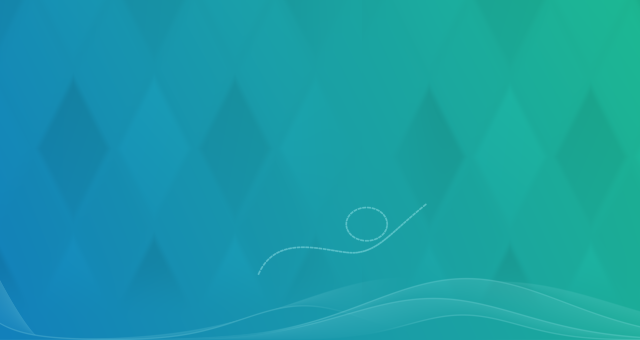
A Shadertoy shader for this background:

```glsl
// Lengths are fractions of the canvas width
const vec3 BLUE = vec3(0.07, 0.50, 0.735);
const vec3 TEAL = vec3(0.10, 0.615, 0.655);
const vec3 GREEN = vec3(0.11, 0.71, 0.565);
const vec3 MIST = vec3(0.62, 0.91, 0.93);
const vec2 LATTICE_ORIGIN = vec2(0.1146, 0.423);
const vec2 DIAMOND_SIZE = vec2(0.1263, 0.2474);
const vec2 TILE_SHIFT = vec2(0.556, -0.013);
const float TILE_SEAM = 0.566;
const float DIAMOND_CONTRAST = 0.075;
const float VARIATION = 0.04;
const float EDGE_SOFTNESS = 0.12;
const float RIBBON_ALPHA = 0.20;
const float CREST_ALPHA = 0.22;
const float CREST_WIDTH = 0.0007;
const int DASHES = 27;
const float DASH_FILL = 0.55;
const float DASH_WIDTH = 0.0009;
const float DASH_ALPHA = 0.48;
const vec2 LOOP_CENTER = vec2(0.573, 0.181);
const vec2 LOOP_RADII = vec2(0.032, 0.026);
const float TAU = 6.2831853;

float hash(vec2 p) {
    return fract(sin(dot(p, vec2(127.1, 311.7))) * 43758.5453);
}

// Brightness offset of the diamond lattice, strongest at each upper tip
float diamondShade(vec2 p) {
    float fade = mix(0.25, 1.0, smoothstep(0.03, 0.14, abs(p.x - TILE_SEAM)));
    fade *= smoothstep(0.03, 0.13, p.y);
    if (p.x > TILE_SEAM) p -= TILE_SHIFT;
    vec2 g = (p - LATTICE_ORIGIN) / DIAMOND_SIZE;
    vec2 d = vec2(g.x - g.y, -g.y - g.x);
    vec2 cell = floor(d);
    vec2 f = fract(d);
    vec2 border = min(f, 1.0 - f);
    float mask = smoothstep(0.0, EDGE_SOFTNESS, min(border.x, border.y));
    float mainRow = 1.0 - mod(cell.x + cell.y, 2.0);
    float tone = mod(cell.x, 2.0) < 0.5 ? -1.0 : 0.45;
    float shade = mainRow * tone * DIAMOND_CONTRAST;
    shade += (hash(cell) - 0.5) * VARIATION;
    return shade * mask * fade * mix(1.0, 0.3, 0.5 * (f.x + f.y));
}

float hill(float x, float center, float height, float width) {
    float d = (x - center) / width;
    return height * exp(-d * d);
}

// Translucent band that brightens toward its upper edge
float ribbon(float y, float low, float high, float px) {
    float band = smoothstep(-px, px, y - low) * smoothstep(-px, px, high - y);
    float rise = clamp((y - low) / max(high - low, 0.001), 0.0, 1.0);
    return band * mix(0.25, 1.0, rise);
}

float stroke(float d, float width, float px) {
    return 1.0 - smoothstep(width - 0.5 * px, width + px, abs(d));
}

float segment(vec2 p, vec2 a, vec2 b) {
    vec2 ab = b - a;
    return length(p - a - ab * clamp(dot(p - a, ab) / dot(ab, ab), 0.0, 1.0));
}

vec2 bezier(vec2 a, vec2 b, vec2 c, vec2 d, float t) {
    float s = 1.0 - t;
    return s * s * s * a + 3.0 * s * s * t * b + 3.0 * s * t * t * c + t * t * t * d;
}

vec2 trailStart(float t) {
    return bezier(vec2(0.404, 0.103), vec2(0.436, 0.176), vec2(0.527, 0.130), vec2(0.560, 0.137), t);
}

vec2 trailEnd(float t) {
    return bezier(vec2(0.560, 0.137), vec2(0.594, 0.142), vec2(0.612, 0.169), vec2(0.668, 0.214), t);
}

vec2 trailLoop(float t) {
    return LOOP_CENTER + LOOP_RADII * vec2(cos(TAU * t), sin(TAU * t));
}

float trailDistance(vec2 p) {
    float d = 1.0;
    for (int i = 0; i < DASHES; i++) {
        float a = float(i) / float(DASHES);
        float b = a + DASH_FILL / float(DASHES);
        d = min(d, segment(p, trailStart(a), trailStart(b)));
        d = min(d, segment(p, trailEnd(a), trailEnd(b)));
        d = min(d, segment(p, trailLoop(a), trailLoop(b)));
    }
    return d;
}

void mainImage(out vec4 fragColor, in vec2 fragCoord) {
    float px = 1.0 / iResolution.x;
    vec2 p = fragCoord * px;

    // Diagonal gradient and diamonds
    float t = 0.8 * p.x + 0.2 * fragCoord.y / iResolution.y;
    vec3 color = t < 0.5 ? mix(BLUE, TEAL, 2.0 * t) : mix(TEAL, GREEN, 2.0 * t - 1.0);
    color *= 1.0 + diamondShade(p);

    // Wave outlines
    float swell = hill(p.x, 0.475, 0.0534, 0.137) + 0.026 * exp(-p.x / 0.045);
    float veil = hill(p.x, 0.638, 0.098, 0.247);
    float crest = hill(p.x, 0.729, 0.096, 0.219);
    float middle = hill(p.x, 0.677, 0.065, 0.195);
    float inner = hill(p.x, 0.723, 0.039, 0.124);
    float rightFan = hill(p.x, 0.781, 0.091, 0.26);
    float leftFan = 0.094 * pow(max(1.0 - p.x / 0.065, 0.0), 1.3);

    // Ribbons between the outlines
    float veilFade = 1.0 - smoothstep(0.42, 0.66, p.x);
    float mist = ribbon(p.y, swell, veil, px) * veilFade;
    mist += ribbon(p.y, middle, crest, px) * 0.7;
    mist += ribbon(p.y, inner, middle, px) * 0.8;
    mist += ribbon(p.y, crest, rightFan, px) * 0.7;
    mist += ribbon(p.y, swell, leftFan, px);
    color = mix(color, MIST, RIBBON_ALPHA * mist);

    // Bright crest lines
    float lines = stroke(p.y - swell, CREST_WIDTH, px) * (1.0 - smoothstep(0.4, 0.6, p.x));
    lines += stroke(p.y - crest, CREST_WIDTH, px) * smoothstep(0.38, 0.5, p.x);
    lines += stroke(p.y - middle, CREST_WIDTH, px) * smoothstep(0.38, 0.5, p.x);
    lines += stroke(p.y - inner, CREST_WIDTH, px) * smoothstep(0.55, 0.7, p.x);
    color = mix(color, MIST, CREST_ALPHA * min(lines, 1.5));

    // Dashed looping trail
    color = mix(color, MIST, DASH_ALPHA * stroke(trailDistance(p), DASH_WIDTH, px));
    fragColor = vec4(color, 1.0);
}
```
